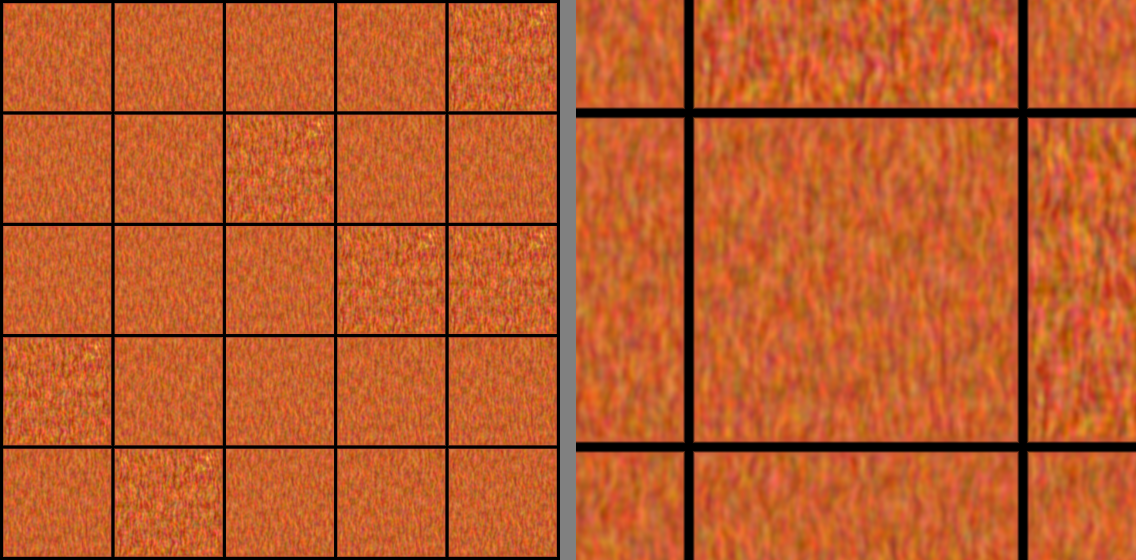
Left, the full canvas; right, a detail of the centre.
This pattern is drawn by a three.js fragment shader. Its source:

```glsl
// Five by five grid of rust-orange tiles with a fine vertical grain and black joints.
varying vec2 vUv;

float hash(vec2 p) {
  vec3 q = fract(p.xyx * 0.1031);
  q += dot(q, q.yzx + 33.33);
  return fract((q.x + q.y) * q.z);
}

// Dot product of a random unit gradient with the offset from its lattice corner
float corner(vec2 cell, vec2 offset) {
  float angle = 6.2832 * hash(cell);
  return dot(vec2(cos(angle), sin(angle)), offset);
}

float gradientNoise(vec2 p) {
  vec2 i = floor(p);
  vec2 f = p - i;
  vec2 u = f * f * f * (f * (f * 6.0 - 15.0) + 10.0);
  float low = mix(corner(i, f), corner(i + vec2(1.0, 0.0), f - vec2(1.0, 0.0)), u.x);
  float high = mix(corner(i + vec2(0.0, 1.0), f - vec2(0.0, 1.0)), corner(i + 1.0, f - 1.0), u.x);
  return mix(low, high, u.y);
}

// Upright fibres over broader mottling; p spans one tile
float grain(vec2 p, float seed) {
  vec2 shift = vec2(71.3, 37.7) * seed + 50.0;
  p.x += 0.02 * gradientNoise(p * 7.0 + shift);
  return gradientNoise(p * vec2(33.0, 12.0) + shift)
       + 0.6 * gradientNoise(p * vec2(42.0, 30.0) + shift.yx)
       + 0.45 * gradientNoise(p * vec2(13.0, 8.0) + shift);
}

void main() {
  float pitch = 0.19884;
  vec2 grid = (vUv - 0.0029) / pitch;
  vec2 tile = floor(grid);
  vec2 local = grid - tile;
  vec2 gap = min(local, 1.0 - local) * pitch;
  float edge = min(gap.x, gap.y);

  // Rough tiles step through the rows in swapped pairs, with one extra at the right
  float roughColumn = min(tile.y + 1.0 - 2.0 * mod(tile.y, 2.0), 4.0);
  bool extra = tile.x == 4.0 && tile.y == 2.0;
  float rough = tile.x == roughColumn || extra ? 1.0 : 0.0;
  float seed = mix(floor(3.0 * hash(tile + 5.0)), 4.0, rough);

  // Lightness, red-to-olive shift and blue tint vary separately
  float light = grain(local, seed);
  float redness = grain(local, seed + 10.0);
  float tint = grain(local, seed + 20.0);
  vec3 variation = light * vec3(0.19, 0.14, 0.07)
                 + redness * vec3(0.09, -0.13, 0.03)
                 + tint * vec3(-0.03, 0.0, 0.15);
  vec3 color = vec3(0.79, 0.385, 0.175) + variation * mix(0.85, 1.2, rough);

  // Pale scuff near the upper right of rough tiles
  vec2 scuff = (local - vec2(0.84, 0.83)) / vec2(0.07, 0.12);
  color += rough * exp(-dot(scuff, scuff)) * max(light, 0.0) * vec3(0.16, 0.2, 0.14);

  // Pinkish rim beside the joints
  float rim = 1.0 - smoothstep(0.0035, 0.0075, edge);
  color = mix(color, vec3(0.79, 0.34, 0.22), 0.5 * rim);

  // Black joints
  color *= smoothstep(0.0019, 0.0039, edge);
  gl_FragColor = vec4(color, 1.0);
}
```
